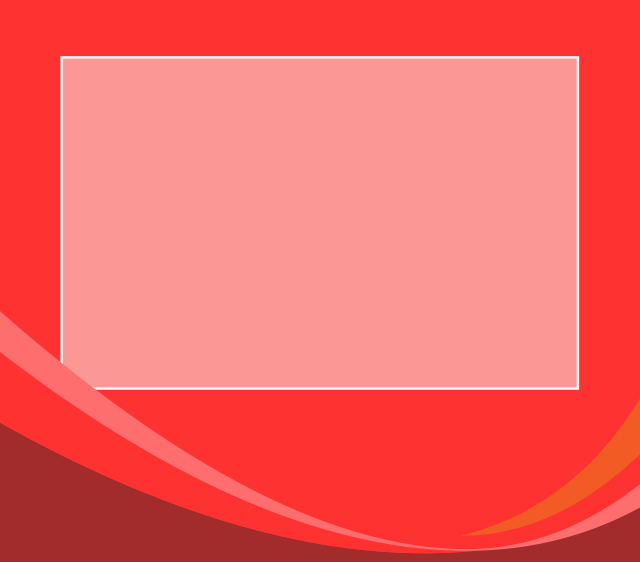
Reproduce this background procedurally as a WebGL 2 fragment shader.

```glsl
#version 300 es
precision highp float;

uniform vec2 u_resolution;
out vec4 outColor;

// Colours
const vec3 RED = vec3(1.0, 0.195, 0.195);
const vec3 PANEL = vec3(0.984, 0.596, 0.588);
const vec3 BORDER = vec3(0.96, 0.97, 0.97);
const vec3 MAROON = vec3(0.635, 0.172, 0.172);
const vec3 PINK = vec3(1.0, 0.43, 0.43);
const vec3 ORANGE = vec3(0.95, 0.355, 0.14);

// Panel corners, as fractions of the canvas; border as a fraction of its height
const vec2 PANEL_MIN = vec2(0.0944, 0.3065);
const vec2 PANEL_MAX = vec2(0.9049, 0.9001);
const float BORDER_WIDTH = 0.0044;

// Bowl curves: left end, lowest point, right end, and the two control abscissae
const vec2 MAROON_LEFT = vec2(0.0, 0.2480);
const vec2 MAROON_LOW = vec2(0.6641, 0.0155);
const vec2 MAROON_RIGHT = vec2(1.0, 0.0970);
const vec2 MAROON_BEND = vec2(0.3646, 0.8333);

const vec2 PINK_TOP_LEFT = vec2(0.0, 0.4463);
const vec2 PINK_TOP_LOW = vec2(0.7292, 0.0229);
const vec2 PINK_TOP_RIGHT = vec2(1.0, 0.1384);
const vec2 PINK_TOP_BEND = vec2(0.4232, 0.8698);

const vec2 PINK_BASE_LEFT = vec2(0.0, 0.3738);
const vec2 PINK_BASE_LOW = vec2(0.7292, 0.0200);
const vec2 PINK_BASE_RIGHT = vec2(1.0, 0.0970);
const vec2 PINK_BASE_BEND = vec2(0.4036, 0.8763);

// Orange blade: shared tip, then control and end of each edge
const vec2 BLADE_TIP = vec2(0.7201, 0.0466);
const vec2 BLADE_TOP_BEND = vec2(0.8965, 0.0970);
const vec2 BLADE_TOP_END = vec2(1.0, 0.2909);
const vec2 BLADE_BASE_BEND = vec2(0.8659, 0.0466);
const vec2 BLADE_BASE_END = vec2(1.0, 0.1917);

// Smooth coverage of the area below a quadratic Bezier that advances in x
float belowCurve(vec2 p, vec2 a, vec2 b, vec2 c) {
    vec2 ab = b - a;
    vec2 bend = a - 2.0 * b + c;
    float dx = clamp(p.x, a.x, c.x) - a.x;
    float t = dx / (ab.x + sqrt(max(ab.x * ab.x + bend.x * dx, 0.0)));
    float y = a.y + t * (2.0 * ab.y + t * bend.y);
    vec2 tangent = (ab + t * bend) * u_resolution;
    float pixels = (y - p.y) * u_resolution.y * tangent.x / length(tangent);
    return clamp(pixels + 0.5, 0.0, 1.0);
}

// Two Bezier halves joined by a level tangent at the lowest point
float belowBowl(vec2 p, vec2 left, vec2 low, vec2 right, vec2 bend) {
    return p.x < low.x
        ? belowCurve(p, left, vec2(bend.x, low.y), low)
        : belowCurve(p, low, vec2(bend.y, low.y), right);
}

// Signed distance to the panel, in canvas heights
float panelDistance(vec2 p) {
    vec2 scale = vec2(u_resolution.x / u_resolution.y, 1.0);
    vec2 q = (abs(p - 0.5 * (PANEL_MIN + PANEL_MAX)) - 0.5 * (PANEL_MAX - PANEL_MIN)) * scale;
    return length(max(q, 0.0)) + min(max(q.x, q.y), 0.0);
}

float inside(float distanceToEdge) {
    return clamp(0.5 - distanceToEdge * u_resolution.y, 0.0, 1.0);
}

void main() {
    vec2 p = gl_FragCoord.xy / u_resolution;
    vec3 color = RED;

    // Bordered panel
    float panel = panelDistance(p);
    color = mix(color, BORDER, inside(panel));
    color = mix(color, PANEL, inside(panel + BORDER_WIDTH));

    // Maroon ground
    float ground = belowBowl(p, MAROON_LEFT, MAROON_LOW, MAROON_RIGHT, MAROON_BEND);
    color = mix(color, MAROON, ground);

    // Pink ribbon
    float ribbonTop = belowBowl(p, PINK_TOP_LEFT, PINK_TOP_LOW, PINK_TOP_RIGHT, PINK_TOP_BEND);
    float ribbonBase = belowBowl(p, PINK_BASE_LEFT, PINK_BASE_LOW, PINK_BASE_RIGHT, PINK_BASE_BEND);
    // Red fills the gap between the ribbon and the ground
    color = mix(color, RED, ribbonBase * (1.0 - ground));
    color = mix(color, PINK, max(ribbonTop - ribbonBase, 0.0));

    // Orange blade
    float bladeTop = belowCurve(p, BLADE_TIP, BLADE_TOP_BEND, BLADE_TOP_END);
    float bladeBase = belowCurve(p, BLADE_TIP, BLADE_BASE_BEND, BLADE_BASE_END);
    float blade = max(bladeTop - bladeBase, 0.0) * step(BLADE_TIP.x, p.x);
    color = mix(color, ORANGE, blade);

    outColor = vec4(color, 1.0);
}
```
